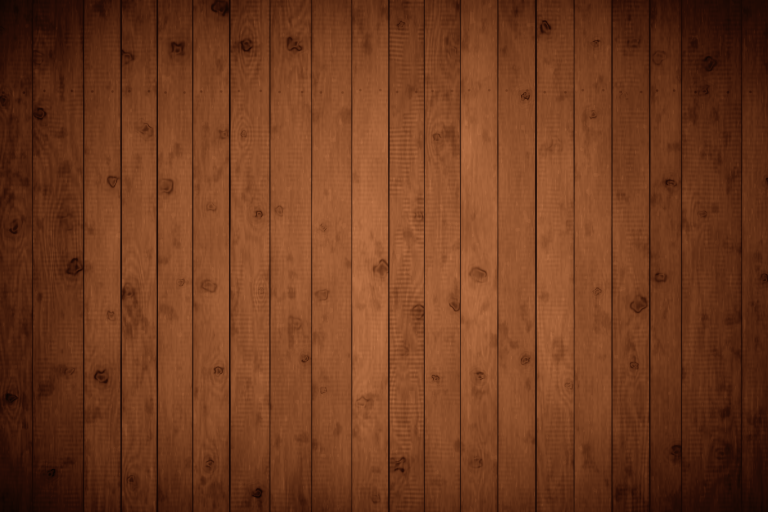
Reproduce this texture procedurally as a WebGL 2 fragment shader.

```glsl
#version 300 es
precision highp float;
// Twenty upright, stained wooden planks with thin gaps and a heavy vignette.
// Each plank has its own tone, contour-line grain, random knots, saw marks
// and nails; one tone value sums these up and is mapped to a brown ramp.

#define PLANKS 20
#define PITCH 0.0738
#define GAP 0.0012
#define KNOT_CELL 0.17
#define KNOT_DENSITY 0.6
#define GRAIN 0.075
#define STAIN 0.34
#define SAWN_PLANK 10.0
#define NAIL_HEIGHT 0.822
#define DEEP_BROWN vec3(0.16, 0.05, 0.02)
#define BROWN_RANGE vec3(0.44, 0.30, 0.18)
#define GAP_COLOR vec3(0.08, 0.02, 0.01)

uniform vec2 u_resolution;
out vec4 fragColor;

float hash(vec2 p) {
  vec3 q = fract(p.xyx * vec3(0.1031, 0.1030, 0.0973));
  q += dot(q, q.yzx + 33.33);
  return fract((q.x + q.y) * q.z);
}

float noise(vec2 p) {
  vec2 i = floor(p), f = fract(p);
  f = f * f * (3.0 - 2.0 * f);
  return mix(mix(hash(i), hash(i + vec2(1, 0)), f.x),
             mix(hash(i + vec2(0, 1)), hash(i + vec2(1, 1)), f.x), f.y);
}

float fbm(vec2 p) {
  float sum = 0.0, amp = 0.5;
  for (int k = 0; k < 4; k++) {
    sum += amp * noise(p);
    p = p * 2.03 + 17.1;
    amp *= 0.5;
  }
  return sum;
}

// Left edge of plank i: even pitch, a local wobble, wide boards near both ends
float plankEdge(float i) {
  float k = i - 7.5;
  float wobble = 0.0107 * sin(0.75 * k) * exp(-0.06 * k * k);
  float ends = -0.0254 * step(i, 1.5) - 0.0117 * step(17.5, i) + 0.0437 * step(18.5, i);
  return 0.0145 + PITCH * i + wobble + ends;
}

// Knots of one plank: x is the bend of the grain, y the darkening
vec2 knots(vec2 q, float id, float width) {
  vec2 result = vec2(0.0);
  float row = floor(q.y / KNOT_CELL);
  for (float j = -1.0; j <= 1.0; j++) {
    vec2 cell = vec2(id * 7.0 + 3.0, row + j + 40.0);
    if (hash(cell) > KNOT_DENSITY) continue;
    vec2 center = vec2((hash(cell + 11.3) - 0.5) * 0.75 * width,
                       (row + j + 0.15 + 0.7 * hash(cell + 23.7)) * KNOT_CELL);
    float size = hash(cell + 37.9);
    vec2 d = (q - center) / mix(0.005, 0.014, size);
    vec2 bent = d + 0.9 * vec2(noise(d * 1.1 + cell), noise(d * 1.1 + cell + 60.0)) - 0.45;
    bent.x += 0.5 * (hash(cell + 71.0) - 0.5) * bent.y;
    float m = length(bent);
    float rim = (m - 0.9) / 0.25;
    float patchy = smoothstep(0.2, 0.75, noise(d * 1.2 + cell + 90.0));
    float dark = 0.22 * smoothstep(0.7, 0.0, m) + 0.36 * patchy * exp(-rim * rim)
               + 0.20 * exp(-0.35 * m * m) + 0.05 * sin(m * 7.0) * exp(-0.5 * m);
    result.x += 0.30 * exp(-dot(d * d, vec2(0.16, 0.045)));
    result.y += dark * mix(0.35, 1.3, hash(cell + 51.1));
  }
  return result;
}

void main() {
  vec2 uv = gl_FragCoord.xy / u_resolution;
  vec2 p = uv * vec2(1.5, 1.0);
  float px = 1.0 / u_resolution.y;

  // Plank under this point
  float id = 0.0;
  for (int i = 1; i < PLANKS; i++) id += step(plankEdge(float(i)), p.x);
  float left = plankEdge(id), right = plankEdge(id + 1.0);
  float width = right - left;
  vec2 q = vec2(p.x - 0.5 * (left + right), p.y);
  float edgeDist = min(p.x - left, right - p.x);
  vec2 seed = vec2(id * 13.7, id * 5.3);
  vec2 knot = knots(q, id, width);

  // Growth lines are contours of a stretched noise, bent around knots
  float field = fbm(q * vec2(16.0, 1.7) + seed) + 0.12 * noise(q * vec2(50.0, 9.0) + seed);
  float lines = sin(60.0 * (field + knot.x));
  float fibre = noise(q * vec2(260.0, 14.0) + seed) - 0.5;
  float pores = noise(q * vec2(400.0, 120.0) + seed) - 0.5;
  float figure = smoothstep(0.3, 0.7, noise(q * vec2(9.0, 3.0) + seed + 9.0));
  float tone = GRAIN * (0.7 * lines * figure + 1.2 * fibre + 1.3 * pores);

  // Stains, saw marks, pale flecks and nail holes
  tone += STAIN * (fbm(q * vec2(15.0, 6.0) + seed + 31.0) - 0.47);
  float smudge = fbm(q * vec2(45.0, 28.0) + seed + 77.0);
  tone -= 0.20 * smoothstep(0.55, 0.8, smudge);
  float sawn = max(0.5 * hash(seed + 2.0), step(abs(id - SAWN_PLANK), 0.5));
  float sawWave = sin(q.y * 720.0 + 2.0 * noise(q * vec2(30.0, 12.0) + seed));
  float sawPatch = smoothstep(0.3, 0.75, noise(q * vec2(70.0, 30.0) + seed + 5.0));
  tone -= 0.09 * sawn * sawPatch * sawWave;
  tone += 0.08 * smoothstep(0.84, 0.95, noise(q * vec2(200.0, 60.0) + seed));
  vec2 nail = vec2(abs(q.x) - 0.27 * width, q.y - NAIL_HEIGHT - 0.006 * (hash(seed) - 0.5));
  tone -= 0.22 * (1.0 - smoothstep(0.0008, 0.002 + px, length(nail)));

  // Plank tone, worn edges and vignette
  vec2 v = (uv - 0.5) * 2.0;
  v *= v;
  tone += 1.09 + 0.20 * (hash(seed + 7.0) - 0.5) - knot.y;
  tone -= 0.12 * exp(-edgeDist / 0.003);
  tone -= 0.74 * v.x + 0.30 * v.y + 0.32 * v.y * v.y;

  vec3 color = DEEP_BROWN + BROWN_RANGE * pow(vec3(max(tone, 0.0)), vec3(1.0, 1.12, 1.4));
  color *= clamp(1.0 + 1.5 * min(tone, 0.0), 0.3, 1.0);

  // Gaps differ in width and depth from joint to joint
  float joint = hash(vec2(id + step(0.0, q.x), 8.0));
  float gapWidth = GAP * (0.55 + 0.5 * joint + 0.5 * noise(vec2(joint * 90.0, p.y * 14.0)));
  float gap = 1.0 - smoothstep(gapWidth - 0.6 * px, gapWidth + 0.6 * px, edgeDist);
  fragColor = vec4(mix(color, GAP_COLOR, gap * mix(0.6, 0.95, joint)), 1.0);
}
```
